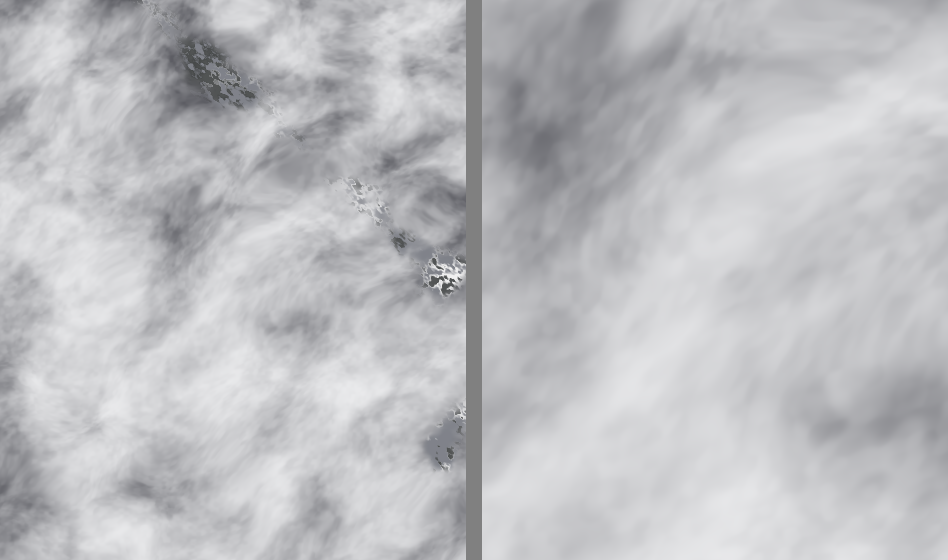
Left: the whole. Right: its middle third, enlarged.
This texture is drawn by a Shadertoy shader. Its source:

```glsl
// Soft grey cloud deck seen from above, torn open along a snowy, rocky valley.
// Clouds are warped octaves of smooth cellular noise, stretched along the wind;
// a tone curve sets the greys and a noisy mask along the valley shows the ground.

const float WIND_ANGLE = 0.5;               // radians, rising to the right
const vec2  CLOUD_SCALE = vec2(6.8, 9.6);   // cells per height, along and across wind
const float CLOUD_GAIN = 0.62;
const float CLOUD_CONTRAST = 3.2;
const float BROAD_SCALE = 3.1;
const float BROAD_CONTRAST = 1.5;
const float BRIGHTNESS = 0.02;
const float WARP = 0.35;
const float CELL_SHARPNESS = 4.0;
const vec2  VALLEY_START = vec2(0.25, 1.0);
const vec2  VALLEY_END = vec2(0.80, 0.51);
const vec2  RAVINE_START = vec2(0.84, 0.27);
const vec2  RAVINE_END = vec2(0.79, 0.19);
const vec3  ROCK = vec3(0.25, 0.26, 0.26);
const vec3  SNOW_SHADE = vec3(0.50, 0.51, 0.54);
const vec3  SNOW_LIT = vec3(0.94, 0.94, 0.94);

vec3 hash3(vec2 p) {
    vec3 q = fract(vec3(p.xyx) * vec3(0.1031, 0.1030, 0.0973));
    q += dot(q, q.yxz + 33.33);
    return fract((q.xxy + q.yzz) * q.zyx);
}

// Smooth cellular noise: random heights blended by distance to jittered points
float cellNoise(vec2 p) {
    vec2 cell = floor(p), local = fract(p);
    float heightSum = 0.0, weightSum = 0.0;
    for (int y = -1; y <= 1; y++)
    for (int x = -1; x <= 1; x++) {
        vec2 offset = vec2(x, y);
        vec3 h = hash3(cell + offset + 100.0);
        vec2 d = offset + 0.15 + 0.7 * h.xy - local;
        float weight = exp(-CELL_SHARPNESS * dot(d, d));
        heightSum += weight * h.z;
        weightSum += weight;
    }
    return heightSum / weightSum;
}

mat2 rotation(float a) {
    return mat2(cos(a), -sin(a), sin(a), cos(a));
}

// Layered cellular noise, centred on zero
float layers(vec2 p, int count, float gain) {
    float sum = 0.0, amplitude = 1.0;
    for (int i = 0; i < count; i++) {
        sum += amplitude * (cellNoise(p) - 0.5);
        p = rotation(0.25) * p * 2.03 + 17.3;
        amplitude *= gain;
    }
    return sum;
}

float segmentDistance(vec2 p, vec2 a, vec2 b) {
    vec2 along = b - a;
    float t = clamp(dot(p - a, along) / dot(along, along), 0.0, 1.0);
    return length(p - a - t * along);
}

// Grey tone of the clouds, cooler where darker
vec3 cloudColour(float tone) {
    float z = clamp(tone, -2.4, 2.6);
    float grey = 0.73 + 0.113 * z - 0.016 * z * z;
    return vec3(grey) + vec3(-0.002, 0.0, mix(0.036, 0.004, grey));
}

// Snow slopes with ragged rock, barer towards the top
vec3 groundColour(vec2 uv) {
    float relief = layers(rotation(-0.7) * uv * vec2(42.0, 70.0), 3, 0.9);
    float slope = cellNoise(uv * 19.0 + 41.0);
    vec3 snow = mix(SNOW_SHADE, SNOW_LIT, smoothstep(0.3, 0.7, slope + 0.7 * relief));
    float bare = smoothstep(0.6, 0.95, uv.y);
    float rock = smoothstep(-0.08, 0.25, relief - mix(0.2, -0.15, bare));
    float vein = 1.0 - smoothstep(0.0, 0.08, abs(relief - 0.1));
    return mix(snow, ROCK, rock * (0.9 - 0.4 * vein));
}

void mainImage(out vec4 fragColor, in vec2 fragCoord) {
    vec2 uv = fragCoord / iResolution.y;

    // Clouds: bent, stretched and layered
    float bend = 0.25 * sin(5.0 * uv.x + 3.0 * uv.y);
    vec2 p = rotation(WIND_ANGLE) * uv * CLOUD_SCALE;
    p += bend * vec2(0.5, 1.0);
    vec2 warp = vec2(cellNoise(p * 1.3 + 7.0), cellNoise(p * 1.3 + 31.0)) - 0.5;
    float puffs = layers(p + WARP * warp, 5, CLOUD_GAIN);
    float broad = cellNoise(uv * BROAD_SCALE + 5.0) - 0.5;
    float tone = BRIGHTNESS + BROAD_CONTRAST * broad;
    tone += CLOUD_CONTRAST * puffs * mix(0.85, 1.1, uv.y);

    // Large scale shading: dim valley, dim top and lower left corner
    float valley = segmentDistance(uv, VALLEY_START, VALLEY_END);
    float ravine = segmentDistance(uv, RAVINE_START, RAVINE_END);
    tone -= 0.6 * exp(-valley * valley / 0.014);
    tone -= 0.4 * smoothstep(0.6, 1.0, uv.y);
    tone -= 0.6 * (1.0 - smoothstep(0.0, 0.25, length(uv * vec2(0.6, 1.3))));
    vec3 colour = cloudColour(tone);

    // Tears in the cloud along the valley and the ravine, with frayed edges
    float nearness = max(exp(-valley * valley / 0.0030), exp(-ravine * ravine / 0.0018));
    float opening = nearness + 1.0 * (cellNoise(uv * 10.0 + 63.0) - 0.5) - 0.3 * puffs;
    opening += 0.35 * layers(uv * 32.0 + 9.0, 2, 0.6);
    float tear = smoothstep(0.66, 1.2, opening);
    colour = mix(colour, groundColour(uv), tear);

    fragColor = vec4(colour, 1.0);
}
```
